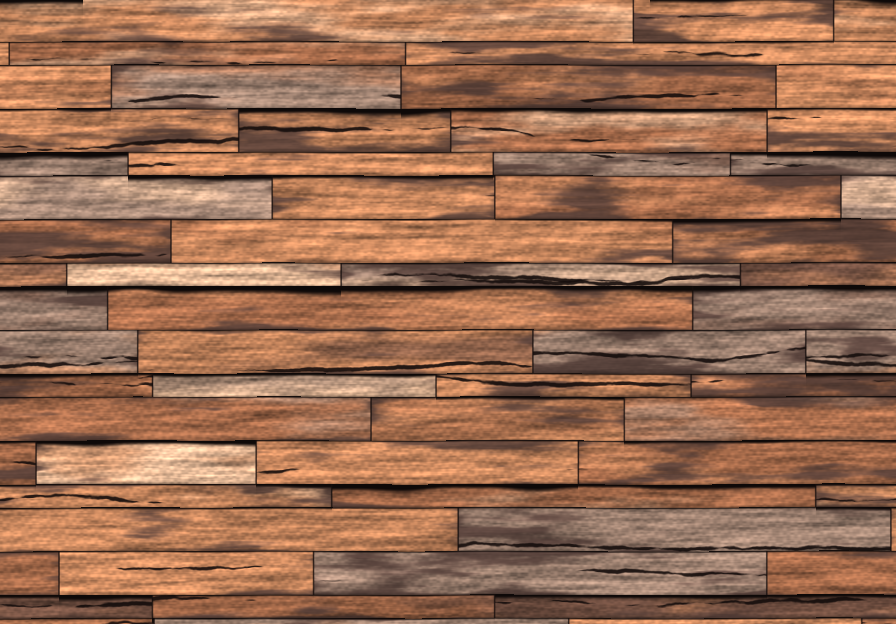
Write a Shadertoy shader that draws this texture.

```glsl
// Stacked planks of reclaimed timber: courses repeat tall, tall, thin, and each
// is cut at jittered joints. Every board gets its own tone, relief, grain,
// stains, cracks and knots; light from above casts shadows between courses.
const float WALL_WIDTH = 1.438;      // width of the wall in canvas heights
const float GROUP_HEIGHT = 0.1774;   // three courses
const float GROUP_START = 0.103;     // top of the first full group
const float TALL = 0.395;            // share of a group per tall course
const float THREE_BOARDS = 0.4;      // chance that a course has three boards
const float JOINT_JITTER = 0.65;
const float GAP = 0.0018;
const float SHADOW_DEPTH = 0.011;
const float CRACK_WIDTH = 0.0034;
const float CRACK_CHANCE = 0.3;
const float KNOT_CHANCE = 0.07;
const vec3 ORANGE = vec3(0.83, 0.56, 0.39);
const vec3 BROWN = vec3(0.67, 0.43, 0.30);
const vec3 UMBER = vec3(0.47, 0.33, 0.27);
const vec3 GREY = vec3(0.66, 0.54, 0.47);
const vec3 PALE = vec3(0.94, 0.76, 0.62);
const vec3 STAIN = vec3(0.30, 0.22, 0.20);
const vec3 SOOT = vec3(0.08, 0.05, 0.045);

struct Board { float id, left, right; };
float hash(vec2 p) { return fract(sin(dot(p, vec2(127.1, 311.7))) * 43758.55); }

float noise(vec2 p) {
    vec2 i = floor(p), f = fract(p);
    f = f * f * (3.0 - 2.0 * f);
    return mix(mix(hash(i), hash(i + vec2(1, 0)), f.x),
               mix(hash(i + vec2(0, 1)), hash(i + vec2(1, 1)), f.x), f.y);
}
float fbm(vec2 p) {
    float sum = 0.0, gain = 0.53;
    for (int i = 0; i < 4; i++, gain *= 0.5) {
        sum += gain * noise(p);
        p = p * 2.03 + 5.7;
    }
    return sum;
}

float jointAt(float i, float row, float count) {
    return i + JOINT_JITTER * (hash(vec2(mod(i, count), row + 0.5)) - 0.5);
}
// Board of a course at x, with distances to its two ends
Board findBoard(float x, float row) {
    float count = 2.0 + step(hash(vec2(row, 7.3)), THREE_BOARDS);
    float unit = WALL_WIDTH / count;
    float u = x / unit + fract(row * 0.618) * count;
    float i = floor(u);
    if (u < jointAt(i, row, count)) i -= 1.0;
    else if (u >= jointAt(i + 1.0, row, count)) i += 1.0;
    return Board(row * 3.0 + mod(i, count), (u - jointAt(i, row, count)) * unit,
                 (jointAt(i + 1.0, row, count) - u) * unit);
}
float relief(float id) { return hash(vec2(id, 3.1)); }
vec3 boardTone(float id) {
    float h = hash(vec2(id, 11.7));
    vec3 tone = h < 0.40 ? ORANGE : h < 0.58 ? BROWN : h < 0.68 ? UMBER : h < 0.83 ? GREY : PALE;
    return tone * (0.94 + 0.12 * hash(vec2(id, 5.9)));
}

// Wood surface; y runs down from the top edge of the board
vec3 woodColor(Board b, float y, float height, float pixel) {
    vec2 q = vec2(b.left + b.id * 1.7, y + b.id * 0.37);
    // Knot, which also bends the surrounding grain
    float knotX = (b.left + b.right) * mix(0.2, 0.8, hash(vec2(b.id, 21.0)));
    vec2 k = vec2(0.65 * (b.left - knotX), y - height * 0.5);
    float hasKnot = step(hash(vec2(b.id, 23.0)), KNOT_CHANCE);
    float r = length(k) * (0.6 + 0.8 * fbm(q * 60.0));
    q.y -= 0.014 * hasKnot * exp(-dot(k, k) * 900.0) * sign(k.y) * smoothstep(0.0, 0.012, abs(k.y));
    // Grain: contour figure, long streaks, fibres and short pores
    float rings = pow(0.5 + 0.5 * sin(q.y * 180.0 + 30.0 * fbm(q * vec2(2.5, 10.0))), 3.0);
    float streaks = fbm(q * vec2(6.0, 125.0));
    float pores = noise(q * vec2(35.0, 300.0)) + noise(q * vec2(170.0, 320.0)) - 1.0;
    float patches = fbm(q * vec2(4.5, 22.0) + 31.0);
    vec3 color = mix(boardTone(b.id), boardTone(b.id + 60.0), 0.65 * smoothstep(0.46, 0.72, patches));
    color *= 1.03 - 0.13 * rings + 0.65 * (streaks - 0.5) + 0.2 * pores;
    // Weathered stains, heavier near the edges of the board
    float edge = min(min(b.left, b.right) * 0.35, min(y, height - y));
    float wear = fbm(q * vec2(6.0, 32.0) + 77.0) + 0.3 * (streaks - 0.5)
               + 0.14 * exp(-edge * 130.0) + 0.26 * (hash(vec2(b.id, 41.0)) - 0.5);
    color = mix(color, STAIN * (0.7 + 0.6 * streaks), 0.85 * smoothstep(0.57, 0.79, wear));
    // Ragged cracks that open and close along the grain
    for (float c = 0.0; c < 3.0; c++) {
        float seed = b.id * 3.0 + c;
        float center = height * mix(0.12, 0.88, hash(vec2(seed, 51.0)))
                     + 0.02 * (noise(vec2(q.x * 6.0, seed)) - 0.5) + 0.007 * (fbm(vec2(q.x * 35.0, seed)) - 0.5);
        float gape = CRACK_WIDTH * step(hash(vec2(seed, 57.0)), CRACK_CHANCE)
                   * smoothstep(0.45, 0.95, noise(vec2(q.x * 5.0, seed + 9.0)) + 0.35 * (noise(q * vec2(50.0, 200.0)) - 0.5));
        float crack = 1.0 - smoothstep(gape - pixel, gape + pixel, abs(y - center));
        color = mix(color, SOOT, 0.9 * crack * smoothstep(0.0, 0.001, gape));
    }
    float knot = hasKnot * (1.0 - smoothstep(0.011, 0.018, r));
    return mix(color, mix(SOOT, UMBER, 0.5 + 0.4 * sin(r * 800.0)), 0.85 * knot);
}

void mainImage(out vec4 fragColor, in vec2 fragCoord) {
    float pixel = 1.0 / iResolution.y;
    vec2 p = fragCoord * pixel;
    // Course layout, measured down from the top
    float down = 1.0 - p.y + 0.003 * (noise(vec2(p.x * 9.0, 0.0)) - 0.5);
    float g = (down - GROUP_START) / GROUP_HEIGHT;
    float f = fract(g), slot = min(floor(f / TALL), 2.0);
    float row = floor(g) * 3.0 + slot + 10.0;
    float y = (f - slot * TALL) * GROUP_HEIGHT;
    float height = (slot < 2.0 ? TALL : 1.0 - 2.0 * TALL) * GROUP_HEIGHT;
    Board b = findBoard(p.x, row), above = findBoard(p.x, row - 1.0);
    vec3 color = woodColor(b, y, height, pixel);
    // Lit top edge, shaded bottom edge, and shadow from the board above
    float overhang = relief(above.id) - relief(b.id);
    color *= 1.0 + 0.25 * smoothstep(0.0, 0.3, -overhang) * exp(-y * 350.0);
    color *= 1.0 - 0.35 * exp((y - height) * 500.0);
    float drop = GAP + SHADOW_DEPTH * max(overhang, 0.0) * (0.4 + noise(vec2(p.x * 14.0, row)));
    color *= 1.0 - 0.25 * exp(-y / (drop * 1.5));
    color = mix(SOOT * 0.7, color, smoothstep(drop * 0.6 - pixel, drop * 1.15 + pixel, y));
    // Butt joints between neighbours
    float seam = 1.0 - smoothstep(0.0, 0.0008 + pixel, min(b.left, b.right));
    fragColor = vec4(clamp(mix(color, SOOT, 0.8 * seam), 0.0, 1.0), 1.0);
}
```
